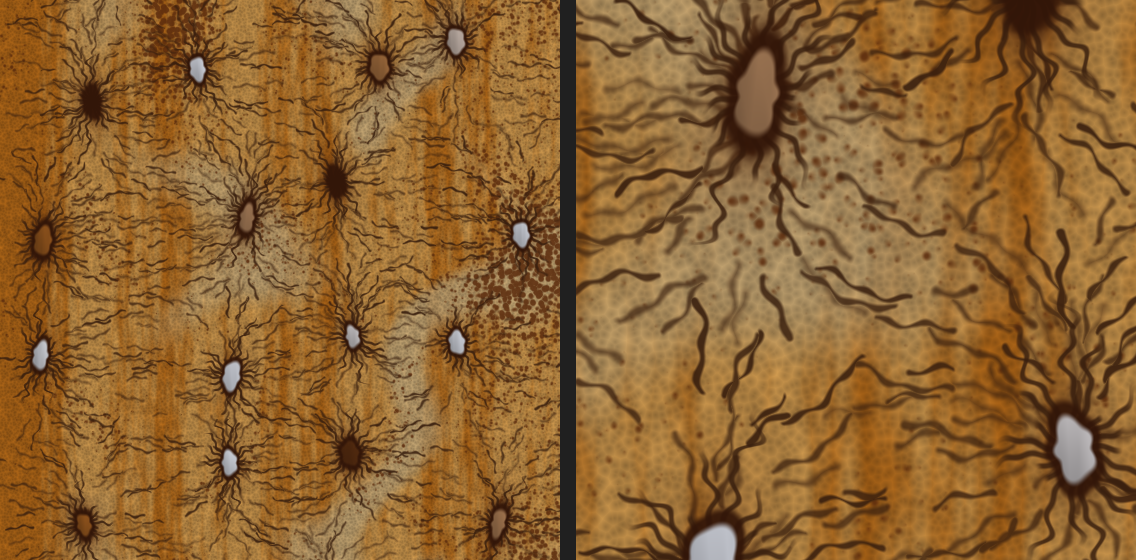
Left: the whole. Right: its middle third, enlarged.
A WebGL 2 fragment shader for this texture:

```glsl
#version 300 es
precision highp float;

#define CELL_GRID 4.0
#define CELL_RADII vec2(0.017, 0.027)
#define STROKE_GRID 0.037
#define STROKE_LAYERS 3
#define STROKE_WIDTH 0.0019
#define SPOKES 19.0
#define TAN vec3(0.69, 0.51, 0.26)
#define ORANGE vec3(0.60, 0.35, 0.08)
#define PALE vec3(0.67, 0.59, 0.44)
#define RUST vec3(0.36, 0.17, 0.05)
#define INK vec3(0.22, 0.12, 0.055)
#define GLASS vec3(0.70, 0.71, 0.74)

uniform vec2 u_resolution;
out vec4 fragColor;

vec2 hash2(vec2 p) {
  vec3 q = fract(p.xyx * vec3(0.1031, 0.1030, 0.0973));
  q += dot(q, q.yzx + 33.33);
  return fract((q.xx + q.yz) * q.zy);
}

// Distance to the nearest scattered point
float cellular(vec2 p) {
  vec2 id = floor(p);
  float best = 2.0;
  for (int j = -1; j <= 1; j++)
    for (int i = -1; i <= 1; i++) {
      vec2 n = id + vec2(i, j);
      best = min(best, length(n + hash2(n + 71.0) - p));
    }
  return best;
}

// Smooth wide patches, about -1 to 1
float patches(vec2 p) {
  p += 0.06 * sin(p.yx * 17.0 + vec2(1.0, 4.0));
  return 0.5 * sin(p.x * 13.0 + 2.0 * sin(p.y * 7.0))
       + 0.5 * sin(p.y * 11.0 - p.x * 8.0 + 2.0 * sin(p.x * 9.0 + 1.0));
}

// Offset from the nearest cell (xy) and its random values (zw)
vec4 nearestCell(vec2 p) {
  vec2 base = floor(p * CELL_GRID - 0.5);
  vec4 best = vec4(9.0);
  for (int k = 0; k < 4; k++) {
    vec2 id = base + vec2(k & 1, k >> 1);
    vec2 centre = (id + 0.5 + 0.56 * (hash2(id + 13.0) - 0.5)) / CELL_GRID;
    vec2 d = p - centre;
    if (dot(d, d) < dot(best.xy, best.xy)) best = vec4(d, hash2(id + 47.0));
  }
  return best;
}

// Short wavy strokes that fan out from the cells and level off sideways
float strokes(vec2 p, float px) {
  float ink = 0.0;
  for (int layer = 0; layer < STROKE_LAYERS; layer++) {
    vec2 shift = float(layer) * vec2(0.013, 0.021);
    vec2 base = floor((p + shift) / STROKE_GRID);
    for (int k = 0; k < 9; k++) {
      vec2 id = base + vec2(k % 3 - 1, k / 3 - 1);
      vec2 seed = id + float(layer) * 57.0;
      vec2 look = hash2(seed + 5.0), kind = hash2(seed + 91.0);
      vec2 centre = (id + hash2(seed + 23.0)) * STROKE_GRID - shift;
      vec2 away = nearestCell(centre).xy;
      float r = length(away);
      float density = (0.22 + 0.68 * exp(-r * 7.0)) * (1.0 + 0.5 * patches(centre));
      density *= smoothstep(-0.03, 0.10, centre.x) * (1.0 - 0.4 * smoothstep(0.75, 0.95, centre.x));
      if (kind.x > density) continue;
      vec2 dir = normalize(vec2(away.x, away.y * exp(-r * 9.0) + 0.3 * r * (look.y - 0.5)) + 1e-4);
      vec2 q = p - centre;
      q = vec2(dot(q, dir), dir.x * q.y - dir.y * q.x);
      float phase = look.x * 40.0;
      q.y += 0.0035 * sin(q.x * 95.0 + phase) + 0.0014 * sin(q.x * 270.0 + phase * 2.3);
      float halfLength = mix(0.011, 0.031, look.y);
      float d = length(vec2(max(abs(q.x) - halfLength, 0.0), q.y));
      float width = STROKE_WIDTH * (0.65 + 0.5 * look.x + 0.3 * sin(q.x * 310.0 + phase));
      float soft = mix(0.0007, 0.0026, kind.y * kind.y) + px;
      ink = max(ink, mix(0.92, 0.5, kind.y) * (1.0 - smoothstep(width - soft, width + soft, d)));
    }
  }
  return ink;
}

void main() {
  vec2 p = gl_FragCoord.xy / u_resolution.y;
  float px = 0.7 / u_resolution.y;
  float blot = patches(p + 3.7);

  // Vertical bands under pale patches
  float x = p.x + 0.008 * sin(p.y * 9.0) + 0.004 * sin(p.y * 31.0);
  float bands = 0.45 + 0.22 * sin(x * 24.0 + 1.0) + 0.16 * sin(x * 67.0) + 0.10 * sin(x * 171.0 + 2.0);
  float streak = cellular(p * vec2(85.0, 11.0));
  bands += 0.5 * (streak - 0.45) + 0.9 * smoothstep(0.16, 0.0, p.x);
  vec3 color = mix(TAN, ORANGE, smoothstep(0.2, 0.95, bands));
  color = mix(color, PALE, 0.75 * smoothstep(0.1, 0.9, blot) * smoothstep(0.05, 0.3, p.x));

  // Fine grain and rusty speckle
  float grain = cellular(p * 190.0), mottle = cellular(p * vec2(62.0, 48.0));
  color *= 0.80 + 0.24 * grain + 0.16 * mottle;
  float stain = smoothstep(0.70, 0.90, p.x) * (0.75 + 0.3 * blot);
  stain = max(stain, smoothstep(0.13, 0.03, abs(x - 0.32)) * smoothstep(0.6, 0.95, p.y));
  stain = max(stain, 0.35 + 0.3 * patches(p * 1.7 + 8.0));
  float speckle = 0.55 * cellular(p * 105.0) + 0.45 * mottle;
  color = mix(color, RUST, 0.85 * smoothstep(0.0, 0.28, stain * 0.62 - speckle));

  // Strokes
  color = mix(color, INK, strokes(p, px));

  // Cells: stain, spokes, rim and interior
  vec4 cell = nearestCell(p);
  float tilt = 0.5 * (cell.w - 0.5);
  vec2 q = mat2(cos(tilt), sin(tilt), -sin(tilt), cos(tilt)) * cell.xy;
  vec2 radii = CELL_RADII * mix(vec2(0.75, 0.85), vec2(1.1, 1.2), vec2(fract(cell.z * 7.0), cell.w));
  float r = length(q), d = (length(q / radii) - 1.0) * radii.x;
  d += 0.0012 * sin(atan(q.y, q.x) * 5.0 + cell.w * 20.0);
  float rusty = smoothstep(0.65, 0.35, cell.z);
  color = mix(color, RUST * 0.9, (0.35 + 0.5 * rusty) * exp(-max(d, 0.0) * 95.0));

  float turn = atan(q.y, q.x) / 6.28319 * SPOKES;
  turn += 0.22 * sin(r * 150.0 + cell.w * 30.0) + 0.12 * sin(r * 330.0);
  float spoke = mod(floor(turn), SPOKES);
  vec2 look = hash2(vec2(spoke, floor(cell.z * 500.0)));
  float gap = abs(fract(turn) - 0.3 - 0.4 * look.y) * 6.28319 * r / SPOKES;
  float reach = mix(0.008, 0.045, look.x);
  float line = 1.0 - smoothstep(0.0007, 0.0024 + px, gap);
  color = mix(color, INK, 0.85 * line * smoothstep(reach, reach * 0.6, d));

  float ragged = 0.004 * rusty * (mottle + grain);
  float rim = 1.0 - smoothstep(0.001, 0.0045 + ragged, d);
  color = mix(color, vec3(0.19, 0.08, 0.03), 0.9 * rim);
  float shade = 0.85 + 0.25 * smoothstep(-0.02, 0.02, q.x + 0.4 * q.y) + 0.12 * (streak - 0.5);
  vec3 inside = mix(GLASS, vec3(0.50, 0.29, 0.10), rusty) * shade;
  float opening = 1.0 - smoothstep(-0.0035 - px, -0.0012 + px, d);
  color = mix(color, inside, opening * smoothstep(0.08, 0.14, cell.z));

  fragColor = vec4(color, 1.0);
}
```
